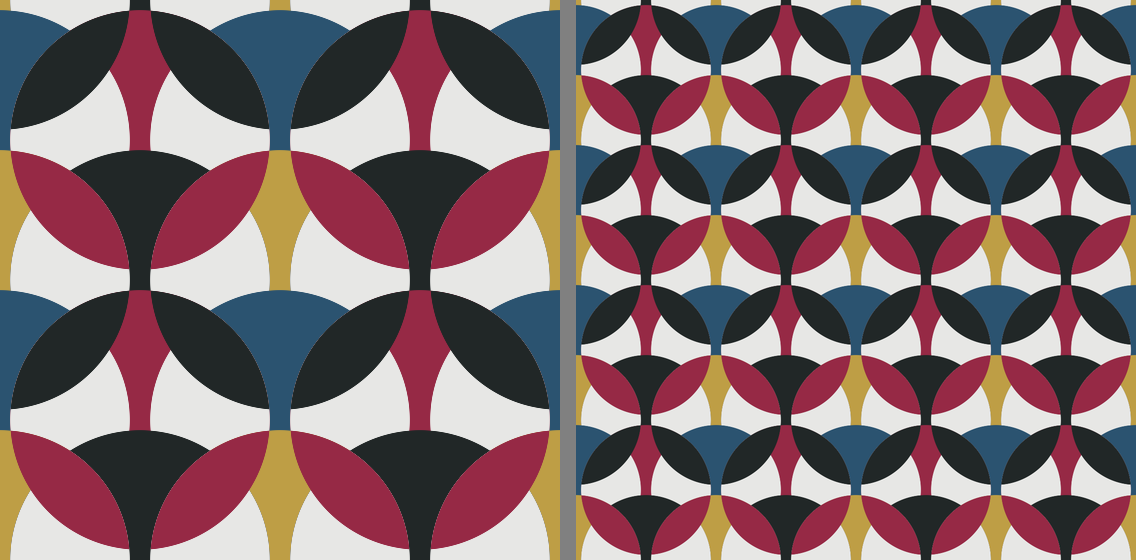
Left, the tile; right, the same tile 2 across and 2 down.
A WebGL 2 fragment shader for this pattern:

```glsl
#version 300 es
precision highp float;

uniform vec2 u_resolution;
out vec4 fragColor;

const float REPEATS = 2.0;        // whole tiles across and down
const float RADIUS = 0.927;       // disc radius, in half tiles
const float EDGE_SOFTNESS = 0.5;  // half width of edges, in pixels

const vec3 WHITE = vec3(0.906, 0.906, 0.898);
const vec3 BLACK = vec3(0.130, 0.153, 0.153);
const vec3 RED   = vec3(0.590, 0.160, 0.270);
const vec3 BLUE  = vec3(0.170, 0.325, 0.440);
const vec3 GOLD  = vec3(0.745, 0.620, 0.270);

// Coverage of a disc centred on a corner of the half-tile cell.
float disc(vec2 p, vec2 center, float edge) {
    return 1.0 - smoothstep(-edge, edge, length(p - center) - RADIUS);
}

// Paints two neighbouring discs, white where they overlap.
vec3 paintRow(vec3 base, vec2 cover, vec3 outerColor, vec3 innerColor) {
    vec3 color = mix(base, outerColor, cover.x);
    color = mix(color, innerColor, cover.y);
    return mix(color, WHITE, cover.x * cover.y);
}

void main() {
    vec2 uv = gl_FragCoord.xy / u_resolution;
    vec2 grid = vec2(uv.x, 1.0 - uv.y) * REPEATS * 2.0;
    float edge = EDGE_SOFTNESS * REPEATS * 2.0 / min(u_resolution.x, u_resolution.y);

    // Mirror each tile left to right and split it into two rows.
    vec2 cell = vec2(abs(mod(grid.x + 1.0, 2.0) - 1.0), fract(grid.y));
    bool upperRow = mod(floor(grid.y), 2.0) < 0.5;

    // Corner discs: x is the tile edge, y is the tile centre line.
    vec2 above = vec2(disc(cell, vec2(0.0, 0.0), edge), disc(cell, vec2(1.0, 0.0), edge));
    vec2 below = vec2(disc(cell, vec2(0.0, 1.0), edge), disc(cell, vec2(1.0, 1.0), edge));

    // Lower discs overlap upper ones; the petal joins opposite corners.
    vec3 color = WHITE;
    if (upperRow) {
        color = paintRow(color, above, GOLD, BLACK);
        color = paintRow(color, below, BLUE, RED);
        color = mix(color, BLACK, above.x * below.y);
    } else {
        color = paintRow(color, above, BLUE, RED);
        color = paintRow(color, below, GOLD, BLACK);
        color = mix(color, RED, above.y * below.x);
    }
    fragColor = vec4(color, 1.0);
}
```
